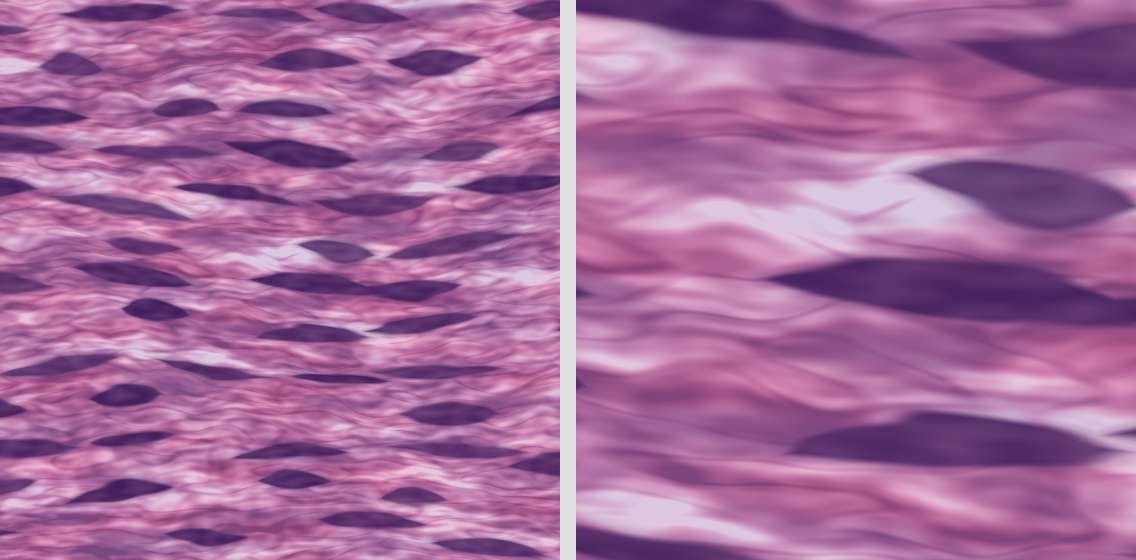
Left, the full canvas; right, a detail of the centre.
This texture is drawn by a WebGL 2 fragment shader. Its source:

```glsl
#version 300 es
precision highp float;
// Stained fibrous tissue: wavy pink strands with dark, spindle-shaped nuclei.

uniform vec2 u_resolution;
out vec4 fragColor;

// Strand colours, dark to pale
const vec3 PLUM  = vec3(0.50, 0.27, 0.49);
const vec3 MAUVE = vec3(0.63, 0.35, 0.56);
const vec3 ROSE  = vec3(0.74, 0.46, 0.66);
const vec3 BLUSH = vec3(0.84, 0.60, 0.76);
const vec3 PALE  = vec3(0.89, 0.77, 0.87);
const vec3 HUE_SHIFT = vec3(0.07, -0.03, -0.04);

// Nucleus colours
const vec3 NUCLEUS_DARK  = vec3(0.26, 0.12, 0.36);
const vec3 NUCLEUS_LIGHT = vec3(0.40, 0.23, 0.46);
const vec3 HALO = vec3(0.49, 0.28, 0.51);

// Nucleus layout, in canvas heights
const vec2 NUCLEUS_GRID = vec2(4.0, 13.0);
const vec2 FAINT_GRID = vec2(3.0, 9.0);
const vec2 HALF_LENGTH = vec2(0.055, 0.125);
const vec2 HALF_WIDTH = vec2(0.011, 0.021);
const float MAX_TILT = 0.11;
const float SHARP_EDGE = 0.0035;
const float FAINT_EDGE = 0.009;
const float HALO_SIZE = 0.011;

const float STRAND_CONTRAST = 2.3;
const float STRAND_BRIGHTNESS = 2.0;

vec2 hash2(vec2 p) {
    vec3 h = fract(p.xyx * vec3(0.1031, 0.1030, 0.0973));
    h += dot(h, h.yzx + 33.33);
    return fract((h.xx + h.yz) * h.zy);
}

vec2 gradient(vec2 cell) {
    float a = 6.2832 * hash2(cell).x;
    return vec2(cos(a), sin(a));
}

float gnoise(vec2 p) {
    vec2 i = floor(p), f = p - i;
    vec2 u = f * f * f * (f * (f * 6.0 - 15.0) + 10.0);
    vec2 e = vec2(0.0, 1.0);
    return mix(mix(dot(gradient(i), f), dot(gradient(i + e.yx), f - e.yx), u.x),
               mix(dot(gradient(i + e), f - e), dot(gradient(i + 1.0), f - 1.0), u.x), u.y);
}

// Coverage (x) and surrounding halo (y) of scattered, tapered nuclei
vec2 nuclei(vec2 p, vec2 grid, float presence, float edge, float seed) {
    vec2 stain = vec2(0.0);
    float ragged = 0.007 * gnoise(p * vec2(14.0, 60.0) + seed);
    float baseRow = floor(p.y * grid.y);
    for (int j = -1; j <= 1; j++) {
        float row = baseRow + float(j);
        float stagger = hash2(vec2(row, seed)).x + 0.5 * row;
        float baseColumn = floor(p.x * grid.x + stagger);
        for (int i = -1; i <= 1; i++) {
            vec2 cell = vec2(baseColumn + float(i), row);
            vec2 place = hash2(cell + seed);
            vec2 size = hash2(cell + seed + 37.0);
            vec2 pose = hash2(cell + seed + 71.0) - 0.5;
            vec2 kind = hash2(cell + seed + 113.0);
            vec2 center = (cell + 0.5 + 0.55 * (place - 0.5) - vec2(stagger, 0.0)) / grid;
            float tilt = 2.0 * MAX_TILT * pose.x;
            vec2 q = mat2(cos(tilt), -sin(tilt), sin(tilt), cos(tilt)) * (p - center);
            float s = q.x / mix(HALF_LENGTH.x, HALF_LENGTH.y, size.x);
            float width = mix(HALF_WIDTH.x, HALF_WIDTH.y, size.y);
            q.y += width * pose.y * s * s;
            float d = abs(q.y) - width * (1.0 - s * s) + ragged;
            float present = step(kind.x, presence);
            float body = 1.0 - smoothstep(-edge, edge, d);
            float halo = 1.0 - smoothstep(0.0, HALO_SIZE, d);
            stain = max(stain, present * vec2(body * mix(0.72, 1.0, kind.y), halo));
        }
    }
    return stain;
}

// Tone of the strands: layered stretched noise, pale gaps and thin dark fibres
float strandTone(vec2 p) {
    float patches = gnoise(p * vec2(3.2, 13.0) + 5.0);
    float tone = 0.8 * patches
               + 0.9 * gnoise(p * vec2(6.0, 32.0) + 19.0)
               + 1.0 * gnoise(p * vec2(14.0, 68.0) + 43.0)
               + 0.6 * gnoise(p * vec2(34.0, 115.0) + 87.0);
    float gap = smoothstep(0.2, 0.45, patches);
    float fibre = 1.0 - smoothstep(0.0, 0.1, abs(gnoise(p * vec2(8.0, 36.0) + 61.0)));
    return STRAND_BRIGHTNESS + STRAND_CONTRAST * tone + 1.1 * gap - 0.7 * fibre;
}

vec3 strandColor(float tone) {
    vec3 c = mix(PLUM, MAUVE, clamp(tone, 0.0, 1.0));
    c = mix(c, ROSE, clamp(tone - 1.0, 0.0, 1.0));
    c = mix(c, BLUSH, clamp(tone - 2.0, 0.0, 1.0));
    return mix(c, PALE, clamp(tone - 3.0, 0.0, 1.0));
}

void main() {
    vec2 p = gl_FragCoord.xy / u_resolution.y;
    float pixel = 1.0 / u_resolution.y;

    // Broad drift bends everything; a finer ripple curls only the strands
    p.y += 0.045 * gnoise(p * vec2(2.2, 2.6) + 3.0);
    vec2 curled = p + vec2(0.0, 0.013 * gnoise(p * vec2(13.0, 18.0) + 29.0));

    vec3 color = strandColor(strandTone(curled));
    color += HUE_SHIFT * gnoise(curled * vec2(5.0, 24.0) + 151.0);

    // Out-of-focus nuclei below, sharp nuclei above
    vec2 faint = nuclei(p, FAINT_GRID, 0.6, max(FAINT_EDGE, pixel), 211.0);
    vec2 sharp = nuclei(p, NUCLEUS_GRID, 0.85, max(SHARP_EDGE, pixel), 17.0);
    float chromatin = 0.3 + 0.9 * gnoise(p * vec2(26.0, 75.0) + 9.0);
    vec3 nucleus = mix(NUCLEUS_DARK, NUCLEUS_LIGHT, clamp(chromatin, 0.0, 1.0));
    color = mix(color, HALO, 0.65 * faint.x);
    color = mix(color, HALO, 0.35 * sharp.y);
    color = mix(color, nucleus, sharp.x);

    fragColor = vec4(clamp(color, 0.0, 1.0), 1.0);
}
```
